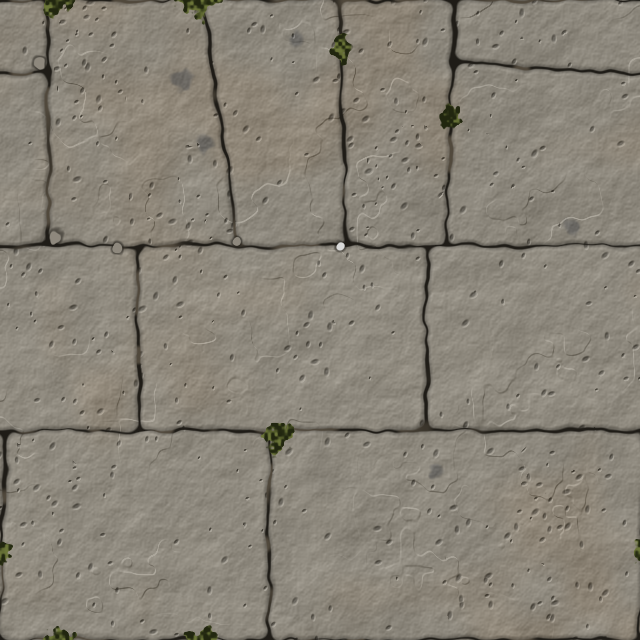
Write a Shadertoy shader that draws this texture.

```glsl
// Weathered grey paving: three courses of large flagstones with dark uneven joints.
// Joints are distances to wobbling lines; the surface is a height field of noise,
// ledges and cellular pits lit from the upper left, with moss, stains and pebbles.

const vec3 STONE = vec3(.555, .535, .492);
const vec3 WARM = vec3(.56, .515, .45);
const vec3 GAP = vec3(.12, .11, .09);
const vec3 SOIL = vec3(.40, .36, .30);
const vec3 STAIN = vec3(.34);
const vec3 MOSS_DARK = vec3(.13, .15, .06);
const vec3 MOSS_LIGHT = vec3(.42, .46, .22);
const vec2 LIGHT_STEP = vec2(-.0012, .0019);
const float RELIEF = 1.15;
const float JOINT_HALF = .0022;
const float CORNER = .016;
const float ROW_1 = .327, ROW_2 = .616;   // heights of the course lines

// Upright joints: course, x at its foot, x at its head
const vec3 JOINTS[8] = vec3[8](
    vec3(0, -.001, .009), vec3(0, .42, .421), vec3(1, .218, .214), vec3(1, .665, .667),
    vec3(2, .077, .074), vec3(2, .373, .316), vec3(2, .541, .531), vec3(2, .698, .711));
// Round features: x, y, radius
const vec3 TUFTS[8] = vec3[8](
    vec3(.087, .992, .026), vec3(.305, .992, .028), vec3(.532, .922, .024), vec3(.703, .815, .021),
    vec3(.436, .313, .029), vec3(0, .14, .021), vec3(.097, .002, .022), vec3(.32, .002, .025));
const vec3 STAINS[5] = vec3[5](vec3(.286, .874, .021), vec3(.319, .774, .016),
    vec3(.46, .938, .015), vec3(.893, .648, .019), vec3(.68, .262, .014));
const vec3 PEBBLES[5] = vec3[5](vec3(.086, .629, .012), vec3(.183, .612, .009),
    vec3(.062, .9, .011), vec3(.369, .623, .008), vec3(.531, .615, .009));
const vec3 PITTED[5] = vec3[5](vec3(.475, .466, .09), vec3(.63, .75, .1),
    vec3(.9, .22, .12), vec3(.77, .75, .07), vec3(.12, .95, .07));

float hash(vec2 p) {
    vec3 q = fract(p.xyx * vec3(.1031, .1030, .0973));
    q += dot(q, q.yzx + 33.33);
    return fract((q.x + q.y) * q.z);
}

float noise(vec2 p) {
    vec2 i = floor(p), f = fract(p), u = f * f * (3. - 2. * f), e = vec2(1, 0);
    return mix(mix(hash(i), hash(i + e), u.x), mix(hash(i + e.yx), hash(i + 1.), u.x), u.y);
}

vec2 wrapped(vec2 v) { return v - round(v); }

float spot(vec2 p, vec3 s) { return length(wrapped(p - s.xy)) / s.z; }

float smoothMin(float a, float b, float k) {
    float h = max(k - abs(a - b), 0.) / k;
    return min(a, b) - h * h * k * .25;
}

// Distance to the nearest joint in x, a number for the stone in y
vec2 paving(vec2 p) {
    p += .0018 * sin(p.yx * vec2(37.7, 31.4) + 1.3) + .0011 * sin(p.yx * vec2(94.2, 113.1) + 4.);
    p += .005 * (vec2(noise(p * 60.), noise(p * 60. + 31.7)) - .5);
    float row = step(ROW_1, p.y) + step(ROW_2, p.y);
    float foot = row < .5 ? 0. : row < 1.5 ? ROW_1 : ROW_2;
    float head = row < .5 ? ROW_1 : row < 1.5 ? ROW_2 : 1.;
    float across = 1., count = 0.;
    for (int i = 0; i < 8; i++) {
        float x = p.x - mix(JOINTS[i].y, JOINTS[i].z, (p.y - foot) / (head - foot));
        if (JOINTS[i].x == row) { across = min(across, abs(x - round(x))); count += step(0., x); }
    }
    float d = smoothMin(across, min(abs(p.y - foot), abs(head - p.y)) + .0006, CORNER);
    // Short level joint splitting the stone that wraps round the side
    float level = .887 + .015 * smoothstep(.95, .7, p.x) * step(.5, p.x);
    vec2 q = vec2(max(abs(wrapped(p - .89).x) - .185, 0.), p.y - level);
    if (row > 1.5) d = smoothMin(d, length(q), CORNER);
    return vec2(d, row * 7. + mod(count, row > 1.5 ? 4. : 2.));
}

// Cellular pits of random size and slant, crowded in the pitted areas
float pits(vec2 p) {
    float density = .1 + .2 * smoothstep(.5, .8, noise(p * 7.)), pit = 0.;
    for (int i = 0; i < 5; i++) density += .5 * smoothstep(1., .2, spot(p, PITTED[i]));
    p *= 50.;
    for (int k = 0; k < 9; k++) {
        vec2 cell = floor(p) + vec2(k % 3, k / 3) - 1.;
        vec2 q = p - cell - vec2(hash(cell), hash(cell + 17.));
        float a = .3 + 1.3 * hash(cell + 41.), r = .15 + .3 * hash(cell + 73.);
        q = mat2(cos(a), -sin(a), sin(a), cos(a)) * q * vec2(1, 1.7);
        pit = max(pit, step(hash(cell + 97.), density) * smoothstep(r, r * .3, length(q)));
    }
    return pit;
}

float surface(vec2 p) {
    float h = 0., amp = .5, freq = 14.;
    for (int i = 0; i < 5; i++) { h += amp * noise(p * freq + float(i) * 9.7); amp *= .56; freq *= 2.1; }
    float ledge = noise(p * 19. + 5.) + .35 * noise(p * 55.);
    h += .13 * smoothstep(.66, .7, ledge) * smoothstep(.45, .75, noise(p * 9. + 50.));
    return h - .17 * pits(p) + .12 * smoothstep(0., .01, paving(p).x);
}

void mainImage(out vec4 fragColor, in vec2 fragCoord) {
    vec2 p = fragCoord / iResolution.xy, stone = paving(p);
    float px = 1. / iResolution.y, rough = noise(p * 110.) - .5;

    // Stone tone, stains and relief
    float patches = noise(p * 5. + 3.) * .6 + noise(p * 13.) * .4;
    vec3 color = mix(STONE, WARM, .6 * smoothstep(.45, .8, patches));
    color *= .985 + .03 * hash(vec2(stone.y, 3)) + .05 * (noise(p * 24.) - .5);
    for (int i = 0; i < 5; i++)
        color = mix(color, STAIN, .6 * smoothstep(1., .45, spot(p, STAINS[i]) + .6 * rough));
    color += RELIEF * clamp(surface(p) - surface(p + LIGHT_STEP), -.2, .1);
    color *= 1. - .25 * pits(p);

    // Joints: dark gap of changing width, partly filled with soil
    float edge = stone.x - JOINT_HALF * (.55 + .95 * noise(p * 21. + 8.));
    vec3 gap = mix(GAP, SOIL, .7 * smoothstep(.58, .8, noise(p * 27. + 60.)));
    color *= mix(.8, 1., smoothstep(0., .007, edge));
    color = mix(gap, color, smoothstep(-px, px, edge));

    // Pebbles in the joints, the last one a pale chip
    for (int i = 0; i < 5; i++) {
        float d = spot(p, PEBBLES[i]) + .5 * rough;
        color = mix(color, GAP, .5 * smoothstep(1.35, .9, d));
        color = mix(color, i == 4 ? vec3(.85) : STONE, smoothstep(.9, .65, d));
    }

    // Moss tufts with ragged, speckled leaves
    float leaf = noise(p * 190. + 20.);
    vec3 moss = mix(MOSS_DARK, MOSS_LIGHT, smoothstep(.25, .9, leaf));
    for (int i = 0; i < 8; i++) {
        float d = spot(p, TUFTS[i]) + .9 * rough + .5 * leaf - .25 + 18. * stone.x;
        color = mix(color, moss, smoothstep(1., .8, d));
    }
    fragColor = vec4(color, 1);
}
```
